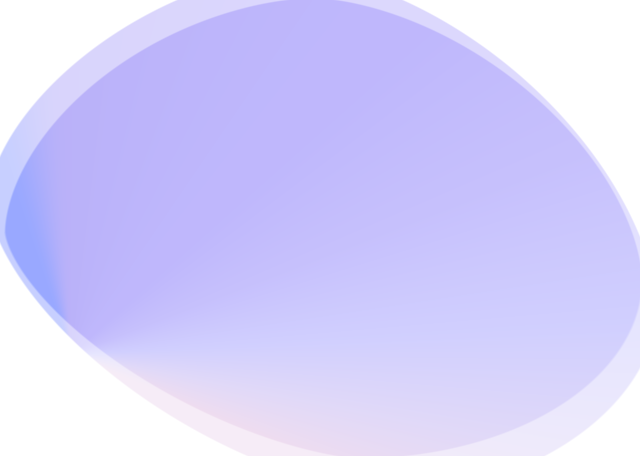
Give the GLSL for this background, as a Shadertoy shader.

```glsl
// Two overlapping soft egg shapes on white: a solid core and a paler rim.
// Each outline joins four superellipse arcs; both share one angular gradient
// that sweeps from blue through lavender to pink around a low left pivot.

// Approximate signed distance to an egg given by its four extreme points.
// Powers shape the arcs: upper left, upper right, lower right, lower left.
float egg(vec2 p, vec2 left, vec2 top, vec2 right, vec2 bottom, vec4 power) {
    float splitX = p.y > 0.5 * (left.y + right.y) ? top.x : bottom.x;
    bool onRight = p.x > splitX;
    vec2 side = onRight ? right : left;
    bool above = p.y > side.y;
    vec2 cap = above ? top : bottom;
    vec2 center = vec2(cap.x, side.y);
    vec2 radii = abs(vec2(side.x, cap.y) - center);
    float n = above ? (onRight ? power.y : power.x)
                    : (onRight ? power.z : power.w);
    vec2 q = pow(abs(p - center) / radii + 1e-5, vec2(n));
    return (pow(q.x + q.y, 1.0 / n) - 1.0) * min(radii.x, radii.y);
}

float ramp(float from, float to, float x) {
    return clamp((x - from) / (to - from), 0.0, 1.0);
}

// Colour by angle in degrees, counterclockwise from the right
vec3 sweep(vec2 p) {
    vec2 ray = p - vec2(0.156, 0.222);
    float angle = degrees(atan(ray.y, ray.x));
    vec3 color = vec3(0.935, 0.865, 0.940);                                // pink
    color = mix(color, vec3(0.880, 0.850, 0.972), ramp(-23.0, -11.0, angle));
    color = mix(color, vec3(0.818, 0.812, 0.996), ramp(-11.0, 3.0, angle)); // periwinkle
    color = mix(color, vec3(0.778, 0.755, 0.990), ramp(3.0, 21.0, angle));
    color = mix(color, vec3(0.748, 0.719, 0.988), ramp(21.0, 42.0, angle)); // lavender
    color = mix(color, vec3(0.728, 0.696, 0.976), ramp(50.0, 90.0, angle));
    return mix(color, vec3(0.600, 0.660, 1.000), smoothstep(91.0, 110.0, angle)); // blue
}

void mainImage(out vec4 fragColor, in vec2 fragCoord) {
    vec2 p = fragCoord / iResolution.y;
    float pixel = 1.0 / iResolution.y;

    float rim = egg(p, vec2(-0.027, 0.560), vec2(0.641, 1.064),
                    vec2(1.441, 0.326), vec2(0.857, -0.084),
                    vec4(1.65, 1.65, 1.90, 1.57));
    float core = egg(p, vec2(0.011, 0.491), vec2(0.687, 1.004),
                     vec2(1.408, 0.386), vec2(0.788, -0.005),
                     vec4(1.75, 1.68, 2.00, 1.50));

    // Layer the translucent rim, then the solid core
    float cover = 0.55 * smoothstep(pixel, -pixel, rim);
    cover = mix(cover, 1.0, smoothstep(pixel, -pixel, core));
    fragColor = vec4(mix(vec3(1.0), sweep(p), cover), 1.0);
}
```
